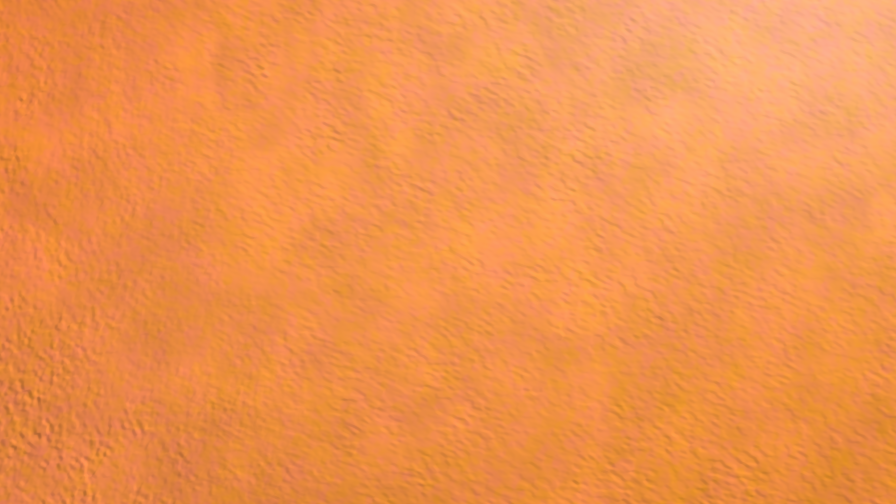
A WebGL 1 fragment shader for this texture:

```glsl
precision highp float;

uniform vec2 u_resolution;

// Broad wash of colour
const vec3 BOTTOM_LEFT = vec3(0.870, 0.495, 0.250);
const vec3 BOTTOM_RIGHT = vec3(0.905, 0.535, 0.205);
const vec3 TOP_LEFT = vec3(0.915, 0.500, 0.235);
const vec3 TOP_RIGHT = vec3(0.980, 0.600, 0.305);
const vec3 CENTRE = vec3(0.982, 0.599, 0.305);
const vec3 GLOW = vec3(0.995, 0.705, 0.535);

// Grain: cells per canvas height, relief strength and slant
const vec2 FIBRE_SCALE = vec2(72.0, 146.0);
const vec2 PEBBLE_SCALE = vec2(122.0, 106.0);
const vec2 FIBRE_AXIS = vec2(0.906, -0.423);
const float FIBRE_DEPTH = 0.086;
const float PEBBLE_DEPTH = 0.138;
const float DEPTH_VARIATION = 1.3;

// Tint: pink against yellow, and soft blotches of light
const vec3 PINK_SHIFT = vec3(0.012, -0.034, 0.110);
const float TINT_SCALE = 74.0;
const float DRIFT_SCALE = 20.0;
const float DRIFT_SHARE = 0.5;
const float BLOTCH_SCALE = 13.0;
const float BLOTCH_DEPTH = 0.072;
const float CLOUD_DEPTH = 0.008;
const float STREAK_DEPTH = 0.012;
const float KERNEL = 3.6;

vec3 hash3(vec2 p) {
  vec3 q = fract(p.xyx * vec3(0.1031, 0.1030, 0.0973));
  q += dot(q, q.yxz + 33.33);
  return fract((q.xxy + q.yzz) * q.zyx);
}

// Smooth cellular noise: random levels blended around jittered points
float cellNoise(vec2 p) {
  vec2 cell = floor(p);
  vec2 local = p - cell;
  float level = 0.0;
  float total = 0.0;
  for (int y = -1; y <= 1; y++) {
    for (int x = -1; x <= 1; x++) {
      vec2 offset = vec2(float(x), float(y));
      vec3 rnd = hash3(cell + offset + 200.0);
      vec2 d = offset + rnd.xy - local;
      float weight = exp(-KERNEL * dot(d, d));
      level += weight * rnd.z;
      total += weight;
    }
  }
  return level / total - 0.5;
}

// Side-lit relief, with hollows deeper than the crests
float emboss(vec2 p, vec2 light) {
  float slope = cellNoise(p) - cellNoise(p + light);
  return slope * (slope < 0.0 ? 1.2 : 0.85);
}

float clouds(vec2 p) {
  return sin(p.x * 5.3 + 2.0 * sin(p.y * 3.7 + 0.6))
       + 0.7 * sin(p.y * 9.1 - p.x * 4.2 + 1.5 * sin(p.x * 6.8));
}

vec3 wash(vec2 uv) {
  vec3 low = mix(BOTTOM_LEFT, BOTTOM_RIGHT, uv.x);
  vec3 high = mix(TOP_LEFT, TOP_RIGHT, uv.x);
  vec3 colour = mix(low, high, smoothstep(0.0, 0.8, uv.y));
  vec2 middle = (uv - vec2(0.55, 0.60)) / vec2(0.42, 0.52);
  colour = mix(colour, CENTRE, 0.85 * exp(-dot(middle, middle)));
  vec2 corner = (uv - vec2(0.90, 1.0)) / vec2(0.37, 0.37);
  return mix(colour, GLOW, 0.85 * exp(-dot(corner, corner)));
}

void main() {
  vec2 uv = gl_FragCoord.xy / u_resolution;
  vec2 p = gl_FragCoord.xy / u_resolution.y;

  // Slanted fibres, turning to coarse pebbles on the lower left
  vec2 along = vec2(dot(p, FIBRE_AXIS), dot(p, vec2(-FIBRE_AXIS.y, FIBRE_AXIS.x)));
  float fibre = emboss(along * FIBRE_SCALE, vec2(0.2, 0.8)) * FIBRE_DEPTH;
  float pebble = emboss(p * PEBBLE_SCALE, vec2(0.7, 0.4)) * PEBBLE_DEPTH;
  float rough = 1.0 - smoothstep(0.0, 0.5, uv.x + 0.15 * uv.y);
  float relief = mix(fibre, pebble, rough);
  relief *= 1.0 - 0.45 * smoothstep(0.55, 1.0, uv.x) * smoothstep(0.3, 0.9, uv.y);
  relief *= 1.0 + 0.3 * (1.0 - smoothstep(0.0, 0.45, uv.y));
  relief *= 1.0 + DEPTH_VARIATION * cellNoise(along * DRIFT_SCALE + 19.0);

  // Broad unevenness and faint upright streaks near the upper left
  float blotch = cellNoise(along * BLOTCH_SCALE + 31.0)
               + 0.5 * cellNoise(along * BLOTCH_SCALE * 2.3 + 11.0);
  float streak = sin(p.x * 74.0 + 2.5 * sin(p.x * 31.0) + p.y * 2.0);
  streak *= smoothstep(0.45, 0.95, uv.y) * (1.0 - smoothstep(0.25, 0.6, uv.x));
  float shade = relief + blotch * BLOTCH_DEPTH;
  shade += clouds(p) * CLOUD_DEPTH + streak * STREAK_DEPTH;

  // Fine pink and yellow flecks over a wider drift of the same hue
  float tint = cellNoise(along * TINT_SCALE + 77.0)
             + DRIFT_SHARE * cellNoise(p * DRIFT_SCALE + 53.0);
  vec3 colour = wash(uv) * (1.0 + shade) + PINK_SHIFT * tint;
  colour.r = min(colour.r, 0.992);
  gl_FragColor = vec4(clamp(colour, 0.0, 1.0), 1.0);
}
```
